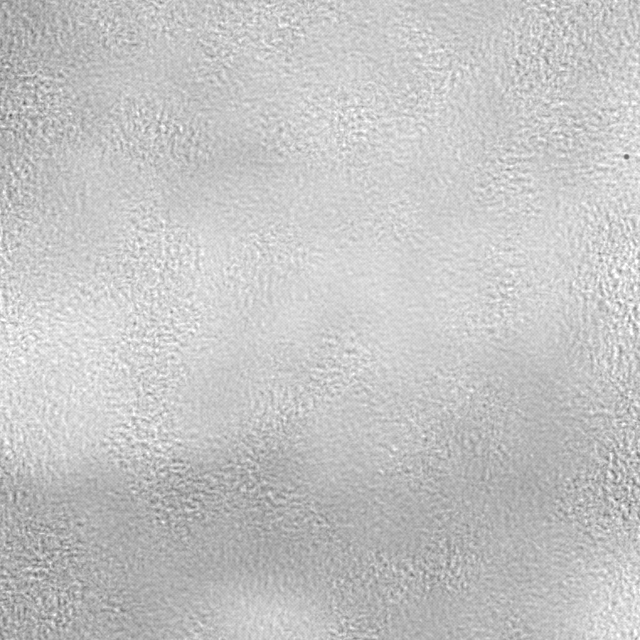
Give the GLSL for this texture, as a WebGL 2 fragment shader.

```glsl
#version 300 es
precision highp float;
precision highp int;

uniform vec2 u_resolution;
out vec4 fragColor;

const float TAU = 6.2831853;

uint mixBits(uint v) {
    v = v * 747796405u + 2891336453u;
    v = ((v >> ((v >> 28u) + 4u)) ^ v) * 277803737u;
    return (v >> 22u) ^ v;
}

float hash(vec2 cell, uint seed) {
    uvec2 c = uvec2(ivec2(cell) + 4096);
    return float(mixBits(c.x + mixBits(c.y + mixBits(seed))) >> 8u) / 16777216.0;
}

float cornerSlope(vec2 cell, vec2 offset, uint seed) {
    float angle = TAU * hash(cell, seed);
    return dot(vec2(cos(angle), sin(angle)), offset);
}

// Gradient noise, roughly -0.7 to 0.7
float noise(vec2 p, uint seed) {
    vec2 i = floor(p), f = p - i;
    vec2 w = f * f * f * (f * (f * 6.0 - 15.0) + 10.0);
    vec2 e = vec2(1.0, 0.0);
    float low = mix(cornerSlope(i, f, seed), cornerSlope(i + e, f - e, seed), w.x);
    float high = mix(cornerSlope(i + e.yx, f - e.yx, seed),
                     cornerSlope(i + e.xx, f - e.xx, seed), w.x);
    return mix(low, high, w.y);
}

float fbm(vec2 p, uint seed) {
    float sum = 0.0, gain = 1.0;
    for (uint k = 0u; k < 4u; k++) {
        sum += gain * noise(p, seed + k);
        p = p * 2.03 + 7.3;
        gain *= 0.5;
    }
    return sum;
}

float glow(vec2 p, vec2 center, vec2 radius) {
    vec2 d = (p - center) / radius;
    return exp(-dot(d, d));
}

// Broad soft reflections across the sheet
float sheen(vec2 p) {
    vec2 q = p + 0.07 * vec2(fbm(p * 4.0, 11u), fbm(p * 4.0, 23u));
    float band = (q.y - 0.51 - 0.08 * q.x) / 0.18;
    float tone = 0.768 + 0.064 * exp(-band * band);
    float floorShade = 1.0 - smoothstep(0.22, 0.33, q.y);
    tone -= 0.092 * floorShade * (1.0 - 0.55 * smoothstep(0.4, 0.9, q.x));
    tone += 0.042 * glow(q, vec2(0.03, 0.42), vec2(0.2, 0.14));
    tone += 0.056 * glow(q, vec2(0.56, 0.86), vec2(0.22, 0.15));
    tone -= 0.055 * glow(q, vec2(0.82, 0.30), vec2(0.18, 0.13));
    tone -= 0.035 * glow(q, vec2(0.33, 0.77), vec2(0.12, 0.07));
    tone -= 0.110 * glow(q, vec2(0.0, 0.95), vec2(0.12, 0.24));
    tone += 0.140 * glow(q, vec2(1.0, 0.05), vec2(0.12, 0.13));
    tone += 0.120 * glow(q, vec2(0.42, 0.0), vec2(0.14, 0.07));
    tone += 0.060 * glow(q, vec2(1.0, 0.80), vec2(0.06, 0.14));
    return tone + 0.030 * fbm(p * 11.0, 31u);
}

// Side-lit relief of small bumps
float relief(vec2 p, vec2 cells, vec2 toLight, uint seed) {
    vec2 q = p * cells;
    return noise(q - toLight, seed) - noise(q + toLight, seed);
}

// Noise with its peaks drawn out into separate flecks
float flecks(vec2 p, vec2 cells, uint seed) {
    float n = noise(p * cells, seed);
    return n * (0.35 + 2.2 * abs(n));
}

float grain(vec2 p) {
    vec2 q = p + 0.005 * vec2(noise(p * 30.0, 41u), noise(p * 30.0, 43u));
    float rim = smoothstep(0.32, 0.5, abs(p.x - 0.5));
    float upright = smoothstep(-0.2, 0.3, noise(p * 6.0, 47u) + 0.3 * rim - 0.05);
    float bumps = mix(relief(q, vec2(98.0, 128.0), vec2(0.1, 0.3), 53u),
                      relief(q, vec2(130.0, 94.0), vec2(0.3, 0.1), 59u), upright);
    bumps *= 0.6 + 0.9 * abs(bumps);
    return bumps + 0.9 * flecks(q, vec2(150.0, 165.0), 61u)
                 + 0.8 * flecks(q, vec2(225.0), 67u);
}

float roughness(vec2 p) {
    float patches = smoothstep(-0.3, 0.55, fbm(p * 6.5, 71u));
    float rim = smoothstep(0.34, 0.5, abs(p.x - 0.5));
    float calm = glow(p, vec2(0.6, 0.54), vec2(0.22, 0.18));
    return (0.5 + 0.65 * patches + 0.35 * rim) * (1.0 - 0.4 * calm);
}

// Faint diagonal threads crossing both ways
float weave(vec2 p, float threads) {
    vec2 d = p * threads * TAU;
    return sin(d.x) * sin(d.y);
}

void main() {
    vec2 p = gl_FragCoord.xy / u_resolution;
    float tone = sheen(p);
    tone += 0.150 * roughness(p) * grain(p);
    tone += 0.020 * weave(p, 190.0);

    // Lone dark speck
    float speck = 1.0 - smoothstep(0.002, 0.006, distance(p, vec2(0.979, 0.755)));
    tone = mix(tone, 0.35, 0.85 * speck);

    fragColor = vec4(vec3(clamp(tone, 0.0, 1.0)), 1.0);
}
```
